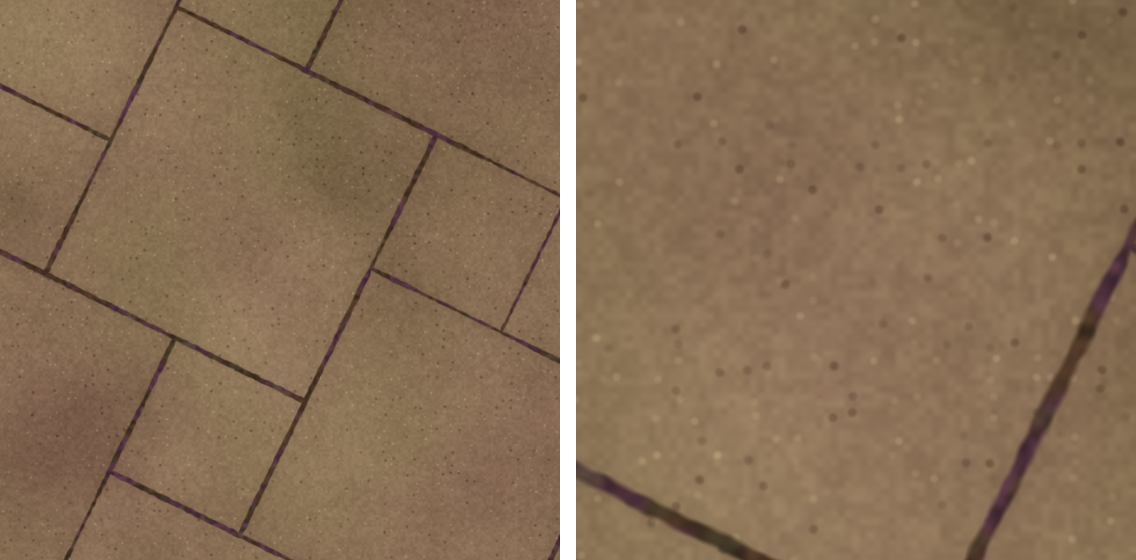
Left: the whole. Right: its middle third, enlarged.
Reproduce this texture procedurally as a Shadertoy shader.

```glsl
// Worn sandstone paving: large and small square slabs in a tilted pinwheel layout with thin dark joints.

const vec2  ORIGIN     = vec2(0.315, 0.988);   // top corner of one large slab
const vec2  CELL       = vec2(0.2588, 0.2658); // side of a small slab; large slabs are twice this
const float TILT       = 0.457;                // clockwise turn of the layout, radians
const float JOINT_THIN = 0.0027;               // half widths of the joints
const float JOINT_WIDE = 0.0047;
const float JOINT_SOFT = 0.0022;
const float GRAIN      = 0.85;
const float CLOUDS     = 1.5;

const vec3 STONE      = vec3(0.525, 0.428, 0.322);
const vec3 TONE_STEP  = vec3(0.060, 0.058, 0.046); // one unit of light or dark
const vec3 MAUVE_TINT = vec3(0.012, -0.013, 0.014);
const vec3 JOINT_BROWN  = vec3(0.25, 0.175, 0.12);
const vec3 JOINT_PURPLE = vec3(0.29, 0.17, 0.23);
const vec3 JOINT_OLIVE  = vec3(0.27, 0.25, 0.17);

// Broad stains: centre, radius, strength in tone units
const int STAIN_COUNT = 9;
const vec4 STAINS[STAIN_COUNT] = vec4[](
    vec4(0.06, 0.94, 0.20,  1.1), vec4(0.61, 0.68, 0.12, -0.9),
    vec4(0.14, 0.22, 0.11, -1.4), vec4(0.02, 0.63, 0.08, -1.0),
    vec4(0.85, 0.88, 0.22, -0.6), vec4(0.45, 0.37, 0.15,  0.7),
    vec4(0.30, 0.17, 0.10,  0.4), vec4(0.72, 0.52, 0.08, -0.6),
    vec4(0.64, 0.14, 0.15,  0.4));

float hash(vec2 p) {
    vec3 q = fract(vec3(p.xyx) * 0.1031);
    q += dot(q, q.yzx + 33.33);
    return fract((q.x + q.y) * q.z);
}

float noise(vec2 p) {
    vec2 i = floor(p), f = fract(p);
    f = f * f * (3.0 - 2.0 * f);
    return mix(mix(hash(i), hash(i + vec2(1, 0)), f.x),
               mix(hash(i + vec2(0, 1)), hash(i + vec2(1, 1)), f.x), f.y);
}

float fbm(vec2 p) {
    float sum = 0.0, amp = 0.5;
    for (int i = 0; i < 4; i++) {
        sum += amp * noise(p);
        p = mat2(1.6, 1.2, -1.2, 1.6) * p + 17.3;
        amp *= 0.5;
    }
    return sum / 0.9375;
}

// Distance to the nearest joint; returns the slab's cell in slabId
float pinwheel(vec2 uv, out vec2 slabId) {
    vec2 p = (uv - ORIGIN) * vec2(1, -1);
    float c = cos(TILT), s = sin(TILT);
    vec2 q = vec2(c * p.x + s * p.y, c * p.y - s * p.x) / CELL;
    vec2 cell = floor(q);
    // Every five cells hold one large slab (four cells) and one small slab
    float k = floor(mod(cell.x + 3.0 * cell.y + 0.5, 5.0));
    bool isSmall = k == 2.0;
    vec2 offset = isSmall ? vec2(0) : vec2(mod(k, 3.0), step(3.0, k));
    slabId = cell - offset;
    vec2 local = q - slabId;
    vec2 edge = min(local, (isSmall ? 1.0 : 2.0) - local) * CELL;
    return min(edge.x, edge.y);
}

// Small scattered pits and bright grains, one per grid cell
float specks(vec2 p, float rarity) {
    vec2 cell = floor(p);
    vec2 middle = 0.3 + 0.4 * vec2(hash(cell + 3.1), hash(cell + 8.7));
    float spot = 1.0 - smoothstep(0.08, 0.3, length(fract(p) - middle));
    return spot * smoothstep(rarity, 1.0, hash(cell + 51.0));
}

void mainImage(out vec4 fragColor, in vec2 fragCoord) {
    vec2 uv = fragCoord / iResolution.y;
    float pixel = 1.0 / iResolution.y;
    vec2 slabId;
    float dist = pinwheel(uv, slabId);

    // Stains, clouds and slab variation
    float tone = CLOUDS * (fbm(uv * 7.0 + 4.0) - 0.5) + 0.35 * (hash(slabId + 40.0) - 0.5);
    for (int i = 0; i < STAIN_COUNT; i++) {
        vec2 d = (uv - STAINS[i].xy) / STAINS[i].z;
        tone += STAINS[i].w * exp(-dot(d, d));
    }

    // Grain and specks
    tone += GRAIN * (noise(uv * 230.0) + 0.7 * noise(uv * 110.0 + 9.0) - 0.85);
    tone += 1.3 * specks(uv * 85.0, 0.8) - 1.7 * specks(uv * 75.0 + 31.0, 0.8);
    tone -= 0.5 * exp(-dist / 0.012);

    // Mauve towards the lower left and right, olive elsewhere
    vec2 fromCorner = uv - vec2(0.12, 0.23);
    float mauve = 2.0 * fbm(uv * 4.0 + 22.0) - 1.1 + 0.6 * smoothstep(0.6, 0.9, uv.x)
                + 0.9 * exp(-dot(fromCorner, fromCorner) / 0.02);
    vec3 color = STONE + TONE_STEP * tone + MAUVE_TINT * mauve;

    // Ragged joints with drifting width and tint
    float width = mix(JOINT_THIN, JOINT_WIDE, smoothstep(0.25, 0.65, noise(uv * 9.0 + 5.0)));
    width += 0.0022 * (noise(uv * 120.0 + 60.0) - 0.5);
    float soft = max(JOINT_SOFT, pixel);
    float joint = 1.0 - smoothstep(width - soft, width + soft, dist);
    vec3 jointColor = mix(JOINT_BROWN, JOINT_PURPLE, smoothstep(0.35, 0.7, noise(uv * 38.0)));
    jointColor = mix(jointColor, JOINT_OLIVE, 0.6 * smoothstep(0.6, 0.9, noise(uv * 55.0 + 12.0)));
    jointColor *= 0.7 + 0.6 * noise(uv * 130.0 + 80.0);

    fragColor = vec4(mix(color, jointColor, 0.92 * joint), 1.0);
}
```
